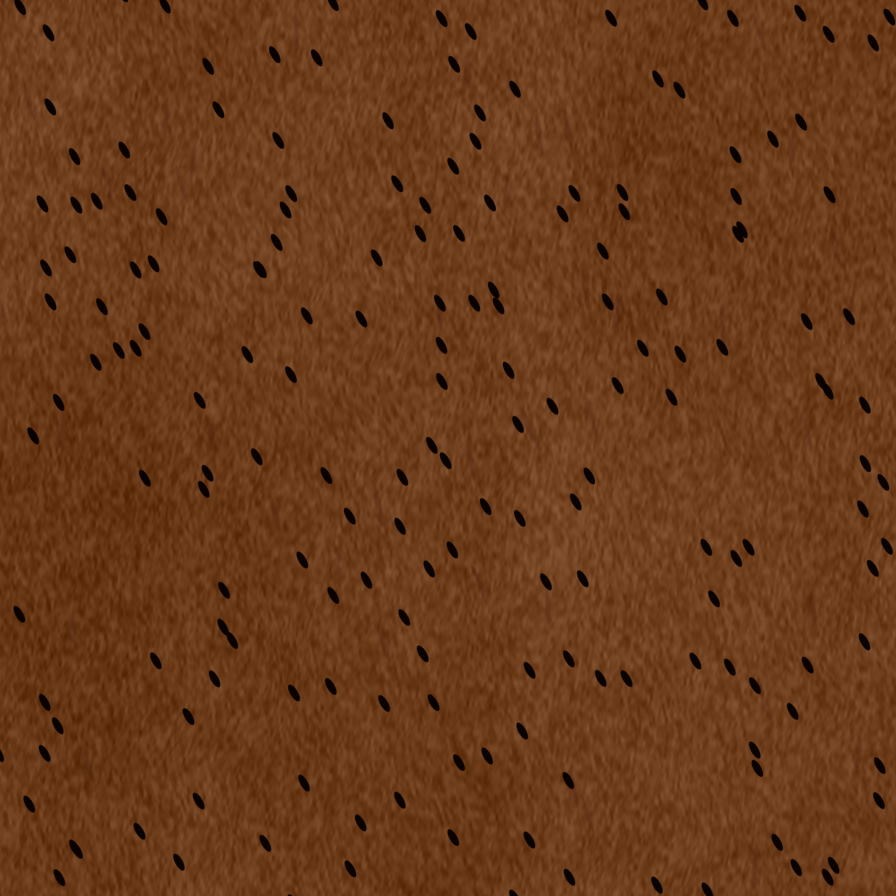
Give the GLSL for this texture, as a WebGL 1 fragment shader.

```glsl
precision highp float;
// Brown fibrous surface with soft stains, faint streaks and scattered slanted black flecks.

uniform vec2 u_resolution;

const vec3 BASE_BROWN = vec3(0.422, 0.234, 0.102);
const vec3 STREAK_RED = vec3(0.30, 0.12, 0.06);
const vec3 FLECK_BLACK = vec3(0.035, 0.008, 0.0);

float hash(vec2 p) {
  return fract(sin(dot(p, vec2(127.1, 311.7))) * 43758.5453);
}

vec2 hash2(vec2 p) {
  return vec2(hash(p), hash(p + vec2(37.3, 91.7)));
}

mat2 rotation(float angle) {
  float c = cos(angle);
  float s = sin(angle);
  return mat2(c, -s, s, c);
}

// Smooth value noise in 0..1
float noise(vec2 p) {
  vec2 cell = floor(p);
  vec2 f = fract(p);
  f = f * f * (3.0 - 2.0 * f);
  float low = mix(hash(cell), hash(cell + vec2(1.0, 0.0)), f.x);
  float high = mix(hash(cell + vec2(0.0, 1.0)), hash(cell + vec2(1.0, 1.0)), f.x);
  return mix(low, high, f.y);
}

// Short upright fibres, centred on zero
float fibres(vec2 p, vec2 frequency) {
  p.x += 0.012 * noise(p * 14.0 + 5.0);
  float leftLean = noise(rotation(0.22) * p * frequency);
  float rightLean = noise(rotation(-0.16) * p * frequency * 1.25 + 71.0);
  return leftLean + rightLean - 1.0;
}

// Broad tonal stains with a vertical tendency, centred on zero
float stains(vec2 p) {
  float broad = noise(p * vec2(4.0, 2.6) + 13.0);
  float bands = noise(p * vec2(13.0, 2.2) + 29.0);
  float mottle = noise(p * 22.0 + 47.0);
  return 0.45 * broad + 0.3 * bands + 0.25 * mottle - 0.5;
}

// Approximate signed distance to an ellipse
float ellipse(vec2 p, vec2 radii) {
  float k = length(p / radii);
  return k * (k - 1.0) / max(length(p / (radii * radii)), 0.001);
}

// Coverage of ellipses strewn at random, up to four in each grid cell
float scatter(vec2 p, float cells, vec2 radii, float tilt, float tiltSpread,
              float density, float softness, float seed) {
  vec2 home = floor(p * cells);
  float nearest = 1.0;
  for (int j = -1; j <= 1; j++) {
    for (int i = -1; i <= 1; i++) {
      vec2 cell = home + vec2(float(i), float(j));
      float keep = density * mix(0.4, 1.6, noise(cell * 0.6 + seed));
      for (int n = 0; n < 4; n++) {
        vec2 id = cell + seed + float(n) * vec2(17.0, 43.0);
        vec2 center = (cell + hash2(id)) / cells;
        float angle = tilt + tiltSpread * (hash(id + 7.7) - 0.5);
        float d = ellipse(rotation(angle) * (p - center), radii);
        if (hash(id + 3.1) < keep) nearest = min(nearest, d);
      }
    }
  }
  return 1.0 - smoothstep(-softness, softness, nearest);
}

void main() {
  float canvas = min(u_resolution.x, u_resolution.y);
  vec2 p = gl_FragCoord.xy / canvas;
  float pixel = 1.0 / canvas;

  // Ground: fine fibres over broad stains
  float tone = 0.085 * fibres(p, vec2(270.0, 105.0)) + 0.11 * stains(p);
  vec3 color = BASE_BROWN + tone * vec3(1.0, 0.98, 0.95);

  // Faint reddish streaks
  float streaks = scatter(p, 5.0, vec2(0.003, 0.022), 0.15, 0.5, 0.3, 0.002, 19.0);
  color = mix(color, STREAK_RED, 0.3 * streaks);

  // Black flecks leaning to the upper left
  float flecks = scatter(p, 8.0, vec2(0.0042, 0.0106), 0.53, 0.04, 0.58, 0.9 * pixel, 53.0);
  color = mix(color, FLECK_BLACK, flecks);

  gl_FragColor = vec4(color, 1.0);
}
```
